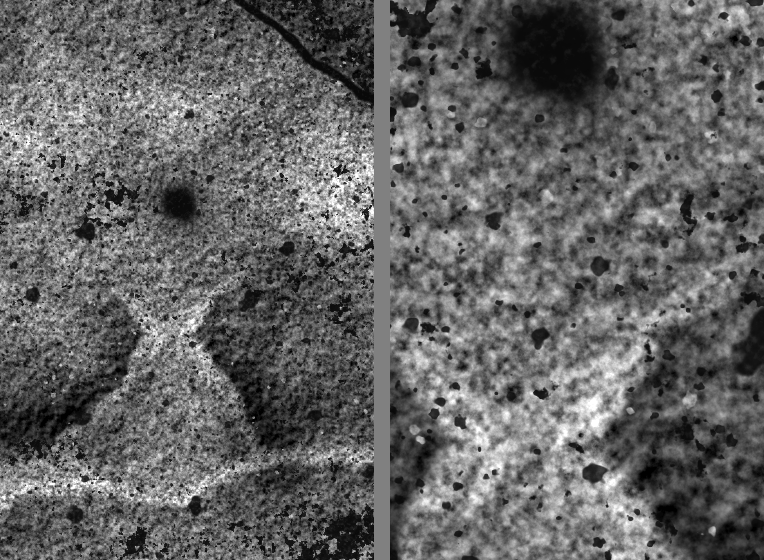
Left: the whole. Right: its middle third, enlarged.
Write a WebGL 1 fragment shader that draws this texture.

```glsl
precision highp float;
// Weathered grey rock: pitted, lichen-stained stone with ridges, a hollow and a crack.
uniform vec2 u_resolution;

float hash(vec2 p) {
  vec3 q = fract(vec3(p.xyx) * 0.1031);
  q += dot(q, q.yzx + 33.33);
  return fract((q.x + q.y) * q.z);
}

float noise(vec2 p) {
  vec2 i = floor(p), f = fract(p);
  f = f * f * (3.0 - 2.0 * f);
  return mix(mix(hash(i), hash(i + vec2(1.0, 0.0)), f.x),
             mix(hash(i + vec2(0.0, 1.0)), hash(i + vec2(1.0)), f.x), f.y);
}

float fbm(vec2 p) {
  float sum = 0.0, amp = 0.533;
  for (int i = 0; i < 4; i++) {
    sum += amp * noise(p);
    p = mat2(1.6, 1.2, -1.2, 1.6) * p + 17.3;
    amp *= 0.5;
  }
  return sum;
}

// Soft elliptical spot, 1 at its centre
float blob(vec2 p, vec2 centre, vec2 radius) {
  vec2 d = (p - centre) / radius;
  return exp(-dot(d, d));
}

// Coverage of irregular round marks, one per chosen grid cell
float marks(vec2 p, float scale, float density, float seed) {
  vec2 q = p * scale;
  float soft = 0.05 + 0.5 * scale / u_resolution.y;
  float wobble = 0.3 * (noise(q * 4.0 + seed) - 0.5);
  float cover = 0.0;
  for (int y = -1; y <= 1; y++) {
    for (int x = -1; x <= 1; x++) {
      vec2 cell = floor(q) + vec2(float(x), float(y));
      vec2 jitter = vec2(hash(cell + seed), hash(cell + seed + 41.0));
      float size = hash(cell + seed + 83.0);
      vec2 d = q - cell - jitter;
      d.y *= 0.8 + 0.6 * jitter.x;
      float radius = 0.14 + 0.28 * size * size;
      float disc = 1.0 - smoothstep(radius - soft, radius + soft, length(d) + wobble);
      cover = max(cover, disc * step(hash(cell + seed + 127.0), density));
    }
  }
  return cover;
}

// Bright lip on the inner side of an edge, shadow fading away outside
float lipAndShadow(float side, float lip, float shadow, float reach) {
  float inner = lip * exp(-pow((side + 0.012) / 0.018, 2.0));
  return inner - shadow * smoothstep(-0.004, 0.01, side) * exp(-max(side, 0.0) / reach);
}

// Broad light and dark areas of the stone
float broadTone(vec2 p) {
  float tone = 0.41 + 0.55 * (fbm(p * 6.0 + 3.0) - 0.5);
  tone += 0.30 * blob(p, vec2(0.61, 0.67), vec2(0.13, 0.10));
  tone += 0.20 * blob(p, vec2(0.30, 0.82), vec2(0.14, 0.06));
  tone += 0.26 * blob(p, vec2(0.00, 0.74), vec2(0.08, 0.06));
  tone += 0.15 * blob(p, vec2(0.15, 0.38), vec2(0.09, 0.07));
  tone -= 0.22 * blob(p, vec2(0.00, 0.99), vec2(0.10, 0.16));
  tone -= 0.22 * blob(p, vec2(0.05, 0.23), vec2(0.14, 0.06));
  return tone - 0.14 * blob(p, vec2(0.50, 0.28), vec2(0.12, 0.10));
}

// How strongly dark lichen grows at a place
float lichenAmount(vec2 p) {
  float amount = 1.3 * blob(p, vec2(0.215, 0.648), vec2(0.045, 0.05));
  amount += 0.85 * blob(p, vec2(0.48, 0.51), vec2(0.07, 0.07));
  amount += 0.95 * blob(p, vec2(0.65, 0.50), vec2(0.08, 0.13));
  amount += 1.2 * blob(p, vec2(0.05, 0.19), vec2(0.09, 0.03));
  amount += 1.6 * blob(p, vec2(0.64, 0.04), vec2(0.14, 0.08));
  amount += 1.0 * blob(p, vec2(0.26, 0.03), vec2(0.10, 0.04));
  return amount + 0.6 * blob(p, vec2(0.06, 0.65), vec2(0.12, 0.08));
}

void main() {
  vec2 p = gl_FragCoord.xy / u_resolution.y;
  p.x += 0.334 - 0.5 * u_resolution.x / u_resolution.y;
  vec2 warped = p + 0.06 * (vec2(fbm(p * 9.0), fbm(p * 9.0 + 31.0)) - 0.5);

  // Large forms: narrow waist, lower ridge, upper right crack
  float tone = broadTone(warped);
  float waist = abs(warped.x - 0.306) - 0.045 - 0.7 * abs(warped.y - 0.40);
  float waistFade = smoothstep(0.17, 0.24, p.y) * (1.0 - smoothstep(0.42, 0.54, p.y));
  tone += waistFade * lipAndShadow(waist, 0.17, 0.30, 0.05);
  float ridgeLine = 0.085 + 0.15 * p.x + 0.035 * cos(15.7 * (p.x - 0.12)) * (1.0 - p.x);
  tone += lipAndShadow(ridgeLine - warped.y, 0.24, 0.14, 0.09);
  float crack = dot(warped - vec2(0.44, 1.0), vec2(0.65, 0.76));
  float beyond = smoothstep(0.0, 0.02, crack);
  tone = max(tone - 0.16 * beyond, 0.08);

  // Rough relief and fine grain
  float relief = fbm(p * 85.0) - fbm(p * 85.0 + vec2(0.35, -0.5));
  float grain = fbm(p * 250.0 + 7.0) - 0.5;
  float mottle = fbm(p * 38.0 + 23.0) - 0.5;
  tone = tone * (1.0 + 1.6 * grain + 0.6 * mottle) + 0.5 * relief;

  // Pale flakes, densest on the upper right
  float flakeArea = blob(p, vec2(0.53, 0.74), vec2(0.17, 0.14));
  flakeArea += 0.4 * blob(p, vec2(0.14, 0.39), vec2(0.09, 0.08));
  float flakes = marks(p, 95.0, 0.02 + 0.5 * flakeArea, 5.0);
  tone = mix(tone, 0.78 + 0.8 * grain, 0.65 * flakes);

  // Dark lichen crust broken into crumbs, small pits and a few holes
  float lichen = lichenAmount(warped) + 0.85 * beyond;
  float crumbs = 0.45 * fbm(p * 32.0 + 11.0) + 0.55 * fbm(p * 125.0 + 47.0);
  float crust = smoothstep(0.0, 0.06, crumbs - 0.68 + 0.19 * lichen);
  float pits = marks(p, 125.0, 0.11 + 0.15 * lichen, 19.0);
  pits = max(pits, marks(p, 62.0, 0.07, 53.0));
  float holes = marks(p, 23.0, 0.07 * (1.0 - smoothstep(0.58, 0.66, p.y)), 71.0);
  float dark = max(0.92 * crust, max(0.82 * pits, 0.88 * holes));

  // Deep round hollow and the crack
  float hollow = length(warped - vec2(0.328, 0.64));
  tone *= 1.0 - 0.5 * exp(-pow(hollow / 0.065, 2.0));
  dark = max(dark, 0.97 * (1.0 - smoothstep(0.022, 0.042, hollow)));
  dark = max(dark, 1.0 - smoothstep(0.005, 0.012, abs(crack)));

  tone = mix(tone, 0.035 + 0.2 * max(grain, 0.0), dark);
  gl_FragColor = vec4(vec3(clamp(tone, 0.0, 1.0)), 1.0);
}
```
